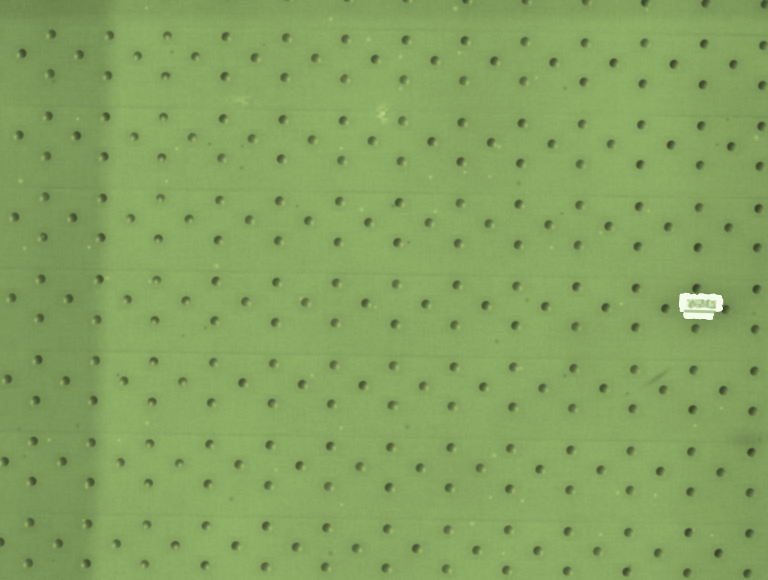
Reproduce this texture procedurally as a Shadertoy shader.

```glsl
#define SHEET_WIDTH 768.0
#define COLUMN_STEP 59.75
#define LEFT_STEP 57.5
#define FIRST_BEND 167.0
#define ROW_STEP 20.0
#define GROUP_STEP 81.5
#define ROW_TILT 0.0155
#define DOT_RADIUS 4.7
#define GREEN vec3(0.547, 0.668, 0.392)
#define PALE vec3(0.76, 0.86, 0.52)
#define TAG_WHITE vec3(0.95, 0.99, 0.91)

float hash(vec2 p) {
    vec3 q = fract(p.xyx * vec3(0.1031, 0.1030, 0.0973));
    q += dot(q, q.yzx + 33.33);
    return fract((q.x + q.y) * q.z);
}

float noise(vec2 p) {
    vec2 i = floor(p), f = fract(p);
    f = f * f * (3.0 - 2.0 * f);
    return mix(mix(hash(i), hash(i + vec2(1, 0)), f.x),
               mix(hash(i + vec2(0, 1)), hash(i + vec2(1, 1)), f.x), f.y);
}

float fbm(vec2 p) {
    float sum = 0.0, amp = 0.5;
    for (int i = 0; i < 4; i++) {
        sum += amp * noise(p);
        p = p * 2.03 + 17.1;
        amp *= 0.5;
    }
    return sum;
}

float box(vec2 p, vec2 halfSize, float corner) {
    vec2 d = abs(p) - halfSize + corner;
    return length(max(d, 0.0)) + min(max(d.x, d.y), 0.0) - corner;
}

float blob(vec2 p, vec2 size) {
    p /= size;
    return exp(-dot(p, p));
}

// Sheared lattice: rows in groups of three, the middle one half a step over
vec2 sheetCoords(vec2 p) {
    return vec2(p.x + (0.045 - 0.00002 * p.x) * (p.y - 34.0) - FIRST_BEND,
                p.y - ROW_TILT * p.x - 33.5);
}

// Broad shading of the sheet, as a factor on the base colour
float sheetTone(vec2 p, vec2 q) {
    float tone = 1.0 + 0.10 * (fbm(p / 120.0) - 0.47);
    float bandEdge = 118.0 - 0.03 * p.y + 5.0 * (noise(vec2(p.y / 60.0, 3.0)) - 0.5);
    tone -= 0.125 * (1.0 - smoothstep(bandEdge - 20.0, bandEdge + 6.0, p.x))
                  * (0.8 + 0.2 * smoothstep(0.0, 60.0, p.x));
    tone -= 0.07 * smoothstep(640.0, 770.0, p.x);
    tone -= 0.06 * (1.0 - smoothstep(10.0, 26.0, p.y));

    // Faint creases between the groups
    float gap = mod(q.y + 51.0, GROUP_STEP) - 41.0;
    float wear = noise(vec2(p.x / 70.0, floor((q.y + 51.0) / GROUP_STEP) * 5.0));
    tone -= 0.035 * wear * exp(-gap * gap / 3.0);
    tone += 0.018 * smoothstep(0.0, 3.0, gap) * exp(-max(gap, 0.0) / 9.0);

    // Fine weave and grain
    tone += 0.014 * (noise(p * vec2(0.45, 0.06)) - 0.5);
    tone += 0.014 * (noise(p * vec2(0.05, 0.45)) - 0.5);
    return tone + 0.035 * (noise(p * 0.5) - 0.5);
}

void addDot(inout vec3 color, vec2 p, vec2 q, float soft) {
    float group = floor((q.y + ROW_STEP) / GROUP_STEP);
    float y = q.y - group * GROUP_STEP;
    float row = clamp(round(y / ROW_STEP), 0.0, 2.0);
    float u = q.x / (q.x > 0.0 ? COLUMN_STEP : LEFT_STEP) - (row == 1.0 ? 0.5 : 0.0);
    float column = round(u);
    vec2 id = vec2(column + 20.0, group * 3.0 + row + 10.0);
    vec2 d = vec2((u - column) * COLUMN_STEP, y - row * ROW_STEP);
    d += vec2(hash(id), hash(id + 40.0)) - 0.5;

    // The light turns from the left side to the right across the sheet
    float side = mix(-1.0, 1.0, smoothstep(70.0, 260.0, p.x));
    float right = smoothstep(480.0, 740.0, p.x);
    float strength = 0.8 + 0.35 * hash(id + 7.0) + 0.25 * right;
    float body = 1.0 - smoothstep(-1.2 - soft, 0.8 + soft, length(d) - DOT_RADIUS);
    float lit = dot(d, normalize(vec2(side, 0.55))) / DOT_RADIUS;
    color *= 1.0 - 0.07 * blob(d, vec2(9.0));
    color *= 1.0 - body * strength * mix(0.40, 0.13, smoothstep(-0.5, 0.8, lit));
    float glint = blob(d - vec2(side * 3.8, 1.8), vec2(1.9, 2.6));
    color = mix(color, PALE, 0.48 * glint * (1.0 - 0.65 * right));
}

void addMarks(inout vec3 color, vec2 p) {
    // Scattered small specks, most of them pale
    vec2 cell = floor(p / 32.0);
    vec2 center = (cell + 0.2 + 0.6 * vec2(hash(cell + 3.0), hash(cell + 9.0))) * 32.0;
    float seed = hash(cell + 21.0);
    float speck = blob(p - center, vec2(1.4 + hash(cell + 5.0))) * step(0.78, seed);
    color = mix(color, seed > 0.86 ? PALE : GREEN * 0.7, 0.45 * speck);

    // Pale stains and dark scuffs
    float mottled = smoothstep(0.3, 0.75, noise(p * 0.3));
    float stain = blob(p - vec2(383, 114), vec2(6, 8)) + 0.4 * blob(p - vec2(243, 101), vec2(13, 6));
    color = mix(color, PALE, 0.75 * stain * mottled);
    vec2 s = mat2(0.83, 0.56, -0.56, 0.83) * (p - vec2(657, 378));
    s = vec2(dot(p - vec2(657, 378), vec2(0.83, -0.56)), dot(p - vec2(657, 378), vec2(0.56, 0.83)));
    color *= 1.0 - 0.15 * blob(s, vec2(14, 2.5)) - 0.10 * blob(p - vec2(748, 440), vec2(18, 9));
}

// Small white tag with a worn green middle
void addTag(inout vec3 color, vec2 p, float soft) {
    vec2 t = p - vec2(701, 305);
    t.y -= 0.03 * t.x;
    float rough = 2.0 * (noise(p * 0.35) - 0.5);
    float shape = min(box(t + vec2(0, 2), vec2(21.5, 9), 3.0), box(t - vec2(-2, 9), vec2(15, 5), 2.0)) + rough;
    color *= 1.0 - 0.16 * blob(t, vec2(34, 22));
    color = mix(color, TAG_WHITE, 1.0 - smoothstep(-soft, soft, shape));
    float worn = 1.0 - smoothstep(-1.0, 1.0 + soft, box(t - vec2(1, -1), vec2(14, 4), 2.0) + rough);
    float seam = 1.0 - smoothstep(0.2, 1.2 + soft, box(t - vec2(-1, 6.5), vec2(15, 0.5), 0.3));
    color = mix(color, GREEN, max(worn * (0.25 + 0.6 * noise(p * 0.4)), 0.65 * seam));
}

void mainImage(out vec4 fragColor, in vec2 fragCoord) {
    float soft = 0.5 * SHEET_WIDTH / iResolution.x;
    vec2 p = vec2(fragCoord.x, iResolution.y - fragCoord.y) * SHEET_WIDTH / iResolution.x;
    vec2 q = sheetCoords(p);
    vec3 color = GREEN * sheetTone(p, q);
    addMarks(color, p);
    addDot(color, p, q, soft);
    addTag(color, p, soft);
    fragColor = vec4(clamp(color, 0.0, 1.0), 1.0);
}
```
